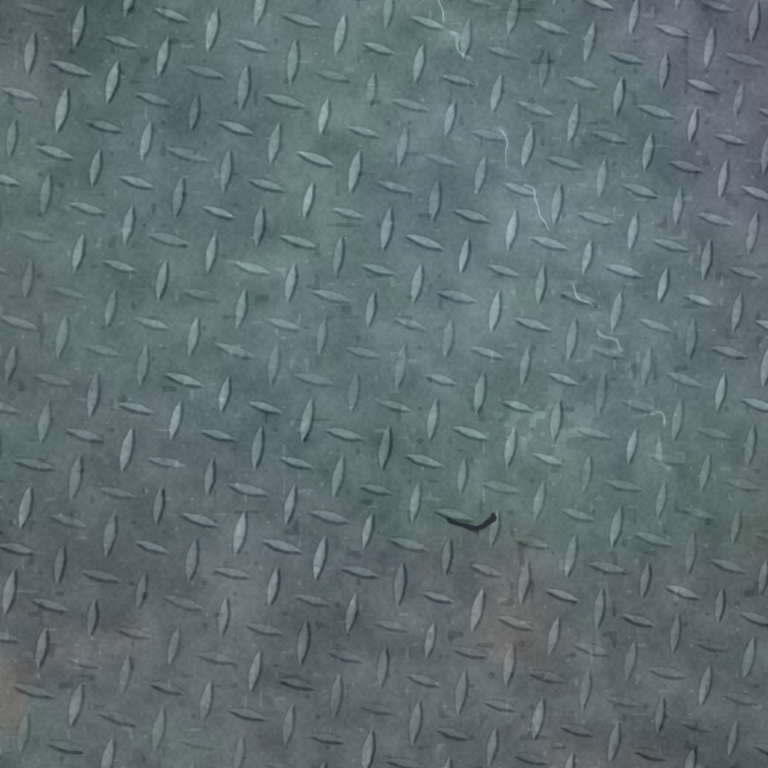
Reproduce this texture procedurally as a WebGL 1 fragment shader.

```glsl
precision highp float;
uniform vec2 u_resolution;

float hash(vec2 p) {
  vec3 q = fract(vec3(p.xyx) * 0.1031);
  q += dot(q, q.yzx + 33.33);
  return fract((q.x + q.y) * q.z);
}

float noise(vec2 p) {
  vec2 i = floor(p), f = fract(p);
  f = f * f * (3.0 - 2.0 * f);
  return mix(mix(hash(i), hash(i + vec2(1, 0)), f.x),
             mix(hash(i + vec2(0, 1)), hash(i + vec2(1, 1)), f.x), f.y);
}

float fbm(vec2 p) {
  float sum = 0.0, amp = 0.5;
  for (int i = 0; i < 4; i++) {
    sum += amp * noise(p);
    p = p * 2.07 + 17.3;
    amp *= 0.5;
  }
  return sum;
}

float segment(vec2 p, vec2 a, vec2 b) {
  vec2 ab = b - a;
  return length(p - a - ab * clamp(dot(p - a, ab) / dot(ab, ab), 0.0, 1.0));
}

// Signed width of a pointed bar: along its axis, across it
float lens(float along, float across, vec2 size) {
  float t = along / size.x;
  return abs(across) - size.y * (1.0 - t * t);
}

// x: lit face, y: shaded side of the raised bar in this lattice cell
vec2 lug(vec2 cell, vec2 axis, vec2 size, float seed, float soft) {
  mat2 lattice = mat2(0.0664, 0.0371, 0.0436, -0.0742);
  vec2 id = floor(cell + 0.5);
  float rnd = hash(id + seed);
  vec2 d = lattice * (cell - id);
  d += 0.003 * (vec2(hash(id + seed + 5.0), hash(id + seed + 9.0)) - 0.5);
  axis = normalize(axis + (rnd - 0.5) * 0.12 * vec2(axis.y, -axis.x));
  float along = dot(d, axis);
  float across = dot(d, vec2(axis.y, -axis.x));
  size *= 0.88 + 0.24 * hash(id + seed + 3.0);
  float face = smoothstep(soft, -soft, lens(along, across + 0.0012, size));
  float side = smoothstep(soft, -soft, lens(along, across - 0.0032, size * vec2(1.03, 1.0)));
  float rim = smoothstep(soft, -soft, lens(along, across + 0.004, size));
  float ridge = 0.65 + 0.35 * smoothstep(0.005, -0.003, across);
  return vec2(face * ridge * (0.55 + 0.65 * rnd),
              (side + 0.3 * rim) * (1.0 - face) * (0.65 + 0.5 * hash(id + seed + 7.0)));
}

void main() {
  vec2 p = gl_FragCoord.xy / u_resolution;
  float soft = max(0.0021, 0.9 / u_resolution.y);
  float cloud = fbm(p * 7.0 + 3.0);
  float patches = fbm(p * 26.0);
  float grain = noise(p * 260.0) + 0.6 * noise(p * 130.0 + 40.0) - 0.8;

  // Plate tone: cool light in the upper middle, dim edges and bottom
  float glow = exp(-6.0 * dot(p - vec2(0.57, 0.73), p - vec2(0.57, 0.73)));
  vec3 color = mix(vec3(0.335, 0.388, 0.400), vec3(0.415, 0.485, 0.510), glow);
  color += 0.13 * (cloud - 0.47) + 0.14 * (patches - 0.47) + 0.040 * grain;

  // Stains: green, violet and rust
  color += vec3(-0.012, 0.012, -0.010) * smoothstep(0.45, 0.65, fbm(p * 5.0 + 20.0));
  color += vec3(0.025, -0.006, 0.025) * smoothstep(0.65, 1.0, p.x) * smoothstep(0.5, 0.85, p.y);
  color += vec3(0.04, 0.005, -0.02) * smoothstep(0.5, 0.7, fbm(p * 6.0 + 51.0)) * smoothstep(0.5, 0.1, p.y);
  color += vec3(0.02, 0.0, 0.005) * smoothstep(0.45, 0.1, p.y);

  // Two crossed sets of bars on a slightly receding lattice
  vec2 q = vec2(p.x, p.y - 0.5) / (1.0 - 0.07 * p.x) - vec2(0.105, 0.470);
  q += 0.0012 * (vec2(noise(p * 120.0), noise(p * 120.0 + 60.0)) - 0.5);
  vec2 cell = vec2(11.34 * q.x + 6.66 * q.y, 5.67 * q.x - 10.15 * q.y);
  vec2 upright = lug(cell, vec2(0.19, 0.98), vec2(0.0265, 0.0060), 11.0, soft);
  vec2 level = lug(cell + 0.5, vec2(0.96, -0.27), vec2(0.0250, 0.0049), 73.0, soft);
  float wear = 0.55 + 0.45 * smoothstep(0.30, 0.55, fbm(p * 9.0 + 80.0));
  float dim = smoothstep(0.0, 0.45, p.y);
  float lit = upright.x * mix(0.75, 1.0, dim) + level.x * mix(0.15, 0.85, dim);
  float shade = upright.y + level.y * mix(1.15, 0.85, dim);
  color += vec3(0.145, 0.150, 0.150) * lit * wear * (0.75 + 0.5 * noise(p * 190.0));
  color -= vec3(0.125, 0.125, 0.118) * min(shade, 1.1) * wear;

  // Ragged pale scrape running down to the right, with a scuffed patch
  float wander = 0.035 * (noise(p * 22.0 + 8.0) - 0.5) + 0.018 * (noise(p * 65.0) - 0.5);
  float offset = abs(p.x - 0.565 - 0.51 * (1.0 - p.y) + wander);
  float broken = smoothstep(0.35, 0.65, noise(p * 55.0 + 31.0));
  float extent = smoothstep(0.36, 0.44, p.y);
  float scrape = smoothstep(0.0045, 0.001, offset) * broken;
  scrape += 0.35 * smoothstep(0.03, 0.0, offset) * smoothstep(0.62, 0.8, noise(p * vec2(60.0, 120.0)));
  float scuff = smoothstep(0.10, 0.02, length((p - vec2(0.71, 0.44)) * vec2(0.8, 1.3)));
  scrape += 0.5 * scuff * smoothstep(0.58, 0.75, noise(p * 85.0 + 14.0));
  color += vec3(0.13, 0.145, 0.145) * scrape * extent;

  // Small dark gouge and scattered pits
  vec2 g = p + 0.006 * (vec2(noise(p * 90.0), noise(p * 90.0 + 30.0)) - 0.5);
  float gouge = min(segment(g, vec2(0.583, 0.323), vec2(0.622, 0.309)),
                    segment(g, vec2(0.622, 0.309), vec2(0.643, 0.328)));
  color = mix(color, vec3(0.13, 0.15, 0.18), 0.85 * smoothstep(0.0055, 0.0015, gouge));
  color -= 0.06 * smoothstep(0.84, 0.95, noise(p * 75.0 + 90.0));
  color += 0.06 * smoothstep(0.86, 0.97, noise(p * 100.0 + 120.0));

  gl_FragColor = vec4(clamp(color, 0.0, 1.0), 1.0);
}
```
